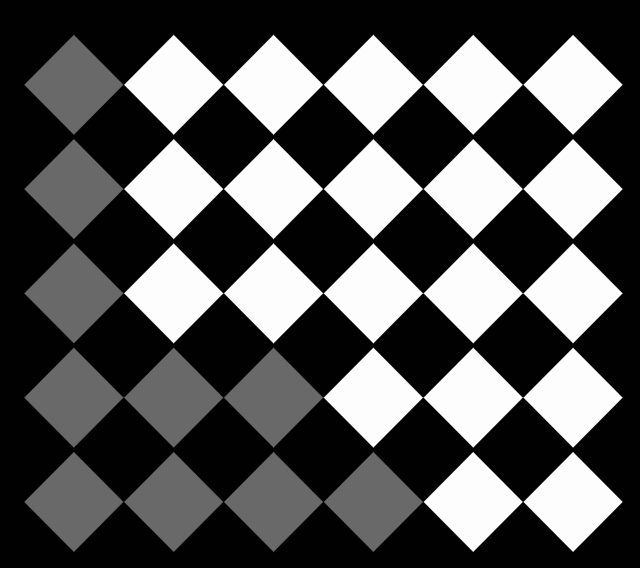
Write a Shadertoy shader that draws this pattern.

```glsl
const vec2 GRID_COUNT = vec2(6.0, 5.0);
const vec2 FIRST_CENTER = vec2(0.1154, 0.1163);   // lower left diamond
const vec2 PITCH = vec2(0.1560, 0.1836);
const vec2 HALF_SIZE = vec2(0.0775, 0.0880);
const float EDGE_PIXELS = 0.7;

const vec3 BACKGROUND = vec3(0.005);
const vec3 GRAY = vec3(0.41);
const vec3 WHITE = vec3(0.994);

// Number of gray diamonds at the left of a row, counted from the bottom
float grayCount(float row) {
    return row < 2.0 ? 4.0 - row : 1.0;
}

// Approximate signed distance to a diamond, in pixels
float diamondDistance(vec2 offset) {
    vec2 slope = 1.0 / (HALF_SIZE * iResolution.xy);
    vec2 scaled = abs(offset) / HALF_SIZE;
    return (scaled.x + scaled.y - 1.0) / length(slope);
}

void mainImage(out vec4 fragColor, in vec2 fragCoord) {
    vec2 uv = fragCoord / iResolution.xy;

    // Nearest cell of the grid
    vec2 cell = floor((uv - FIRST_CENTER) / PITCH + 0.5);
    cell = clamp(cell, vec2(0.0), GRID_COUNT - 1.0);
    vec2 offset = uv - FIRST_CENTER - cell * PITCH;

    // Fill and smooth edge
    vec3 fill = cell.x < grayCount(cell.y) ? GRAY : WHITE;
    float coverage = 1.0 - smoothstep(-EDGE_PIXELS, EDGE_PIXELS, diamondDistance(offset));

    fragColor = vec4(mix(BACKGROUND, fill, coverage), 1.0);
}
```
